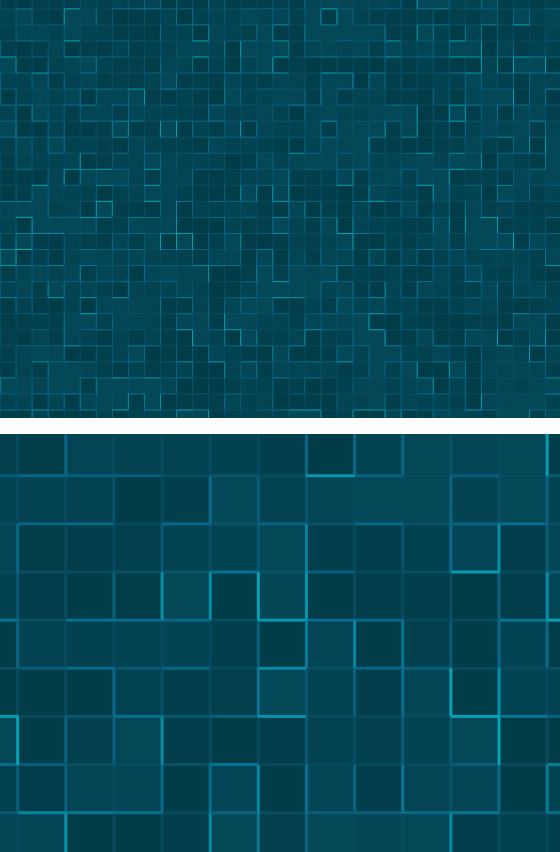
Top: the whole. Bottom: its middle third, enlarged.
Reproduce this pattern procedurally as a Shadertoy shader.

```glsl
// Dark teal tile grid with thin blue and cyan seams between unlike tiles.

float hash(vec2 p) {
    vec3 q = fract(vec3(p.xyx) * 0.1031);
    q += dot(q, q.yzx + 33.33);
    return fract((q.x + q.y) * q.z);
}

// Gradient noise, roughly -0.7 to 0.7
float cornerSlope(vec2 corner, vec2 offset) {
    float angle = 6.2832 * hash(corner + 71.0);
    return dot(vec2(cos(angle), sin(angle)), offset);
}

float gradientNoise(vec2 p) {
    vec2 i = floor(p), f = p - i;
    vec2 u = f * f * f * (f * (f * 6.0 - 15.0) + 10.0);
    vec2 e = vec2(1.0, 0.0);
    return mix(mix(cornerSlope(i, f), cornerSlope(i + e, f - e), u.x),
               mix(cornerSlope(i + e.yx, f - e.yx), cornerSlope(i + 1.0, f - 1.0), u.x), u.y);
}

// Tile brightness: random per tile, with loose clusters
float tileTone(vec2 tile) {
    return clamp(0.06 + 0.88 * hash(tile + 13.0) + 0.35 * gradientNoise(tile * 0.23 + 4.7), 0.0, 1.0);
}

// Share of a pixel covered by a seam at the given distance
float seamCoverage(float dist, float pixel) {
    float halfWidth = 0.031;
    float lo = max(dist - 0.5 * pixel, -halfWidth);
    float hi = min(dist + 0.5 * pixel, halfWidth);
    return clamp((hi - lo) / pixel, 0.0, 1.0);
}

// Faint to blue to cyan, by the contrast of the two tiles it parts
vec3 seamColor(vec2 tileA, vec2 tileB) {
    float contrast = abs(tileTone(tileA) - tileTone(tileB));
    float strength = contrast + 0.35 * (hash(tileA * 1.7 + tileB * 2.3 + 5.0) - 0.5);
    vec3 color = mix(vec3(0.03, 0.29, 0.365), vec3(0.03, 0.41, 0.54), smoothstep(0.08, 0.46, strength));
    return mix(color, vec3(0.02, 0.64, 0.72), smoothstep(0.42, 0.82, strength));
}

void mainImage(out vec4 fragColor, in vec2 fragCoord) {
    float pixel = 34.9 / iResolution.x;
    vec2 p = fragCoord * pixel + vec2(0.0, 0.5);
    vec2 tile = floor(p);
    vec2 local = p - tile;

    // Flat tile fill
    float tone = smoothstep(0.1, 0.9, tileTone(tile));
    vec3 color = mix(vec3(0.005, 0.237, 0.285), vec3(0.015, 0.278, 0.342), tone);

    // Nearest seam on each axis, keyed by its lower and upper tile
    vec2 side = step(0.5, local);
    vec2 dist = abs(local - side);
    vec2 lowX = tile + vec2(side.x - 1.0, 0.0);
    vec2 lowY = tile + vec2(0.0, side.y - 1.0);
    vec3 seamX = seamColor(lowX, lowX + vec2(1.0, 0.0));
    vec3 seamY = seamColor(lowY, lowY + vec2(0.0, 1.0));

    // The brighter seam wins where two cross
    vec3 withX = mix(color, seamX, seamCoverage(dist.x, pixel));
    vec3 withY = mix(color, seamY, seamCoverage(dist.y, pixel));
    fragColor = vec4(max(withX, withY), 1.0);
}
```
